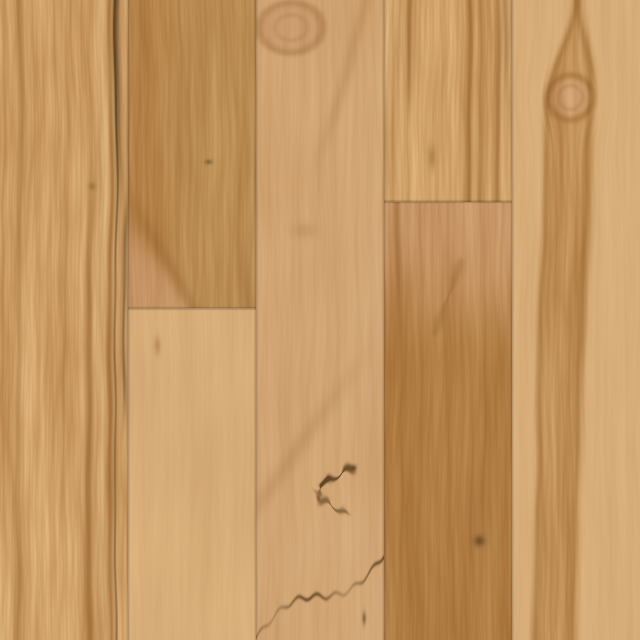
Write a WebGL 1 fragment shader that draws this texture.

```glsl
precision highp float;
// Butcher-block maple floor: five vertical plank columns with staggered end joints, grain, knots and cracks.
uniform vec2 u_resolution;

const vec3 PALE = vec3(0.835, 0.670, 0.465);
const vec3 TAN = vec3(0.785, 0.600, 0.380);
const vec3 BROWN = vec3(0.675, 0.475, 0.250);
const vec3 ROSE = vec3(0.785, 0.590, 0.410);
const vec3 BARK = vec3(0.340, 0.235, 0.110);

vec2 hash2(vec2 c) {
  return fract(sin(vec2(dot(c, vec2(127.1, 311.7)), dot(c, vec2(269.5, 183.3)))) * 4375.85);
}

// Distance to the nearest scattered cell point
float cells(vec2 q) {
  vec2 base = floor(q);
  float nearest = 2.0;
  for (int j = -1; j <= 1; j++)
    for (int i = -1; i <= 1; i++) {
      vec2 c = base + vec2(float(i), float(j));
      nearest = min(nearest, length(c + hash2(c) - q));
    }
  return nearest;
}

// Smooth wandering value from layered sines
float sway(vec2 q) {
  return 0.5 * sin(q.y * 7.0 + 2.0 * sin(q.x * 5.0 + q.y * 3.0))
       + 0.3 * sin(q.y * 17.0 + q.x * 11.0) + 0.2 * sin(q.y * 37.0 - q.x * 23.0);
}

float bump(float d, float w) { return exp(-d * d / (w * w)); }

float spot(vec2 d, vec2 size) { return exp(-dot(d / size, d / size)); }

float stroke(vec2 p, vec2 a, vec2 b, float w) {
  vec2 ab = b - a;
  float t = clamp(dot(p - a, ab) / dot(ab, ab), 0.0, 1.0);
  return bump(length(p - a - ab * t), w * (0.6 + 0.4 * sin(t * 9.0)));
}

void main() {
  vec2 p = gl_FragCoord.xy / u_resolution;
  float px = 1.0 / u_resolution.y;
  float column = min(floor(p.x * 5.0), 4.0);
  float joint = column == 1.0 ? 0.518 : column == 3.0 ? 0.685 : -1.0;
  bool upper = p.y > joint;
  float seed = column * 3.7 + (upper ? 1.9 : 0.0);
  float wob = sway(p + seed);
  float x = p.x + 0.003 * wob;
  vec2 knot = p - vec2(0.891, 0.848);

  // Stretched cellular grain, bent around the large knot
  vec2 g = vec2(x - 0.6 * knot.x * spot(knot, vec2(0.05)), p.y) + seed;
  float fine = cells(g * vec2(210.0, 9.0)) - 0.5;
  float medium = cells(g * vec2(75.0, 2.6)) - 0.5;
  float broad = cells(g * vec2(19.0, 1.8)) - 0.5;

  vec3 wood;
  float grain;
  float dark = 0.0;   // brown mineral streaks
  float flaw = 0.0;   // black checks and pin knots

  if (column == 0.0) {
    wood = mix(TAN, PALE, 0.5 * bump(x - 0.161, 0.008));
    grain = 0.9;
    dark = 0.6 * bump(x - 0.140, 0.006) * smoothstep(0.85, 0.5, p.y)
         + 0.6 * bump(x - 0.173, 0.004) + 0.35 * bump(x - 0.03, 0.005);
    flaw = 0.65 * bump(x - 0.184, 0.006) * smoothstep(0.55, 0.95, p.y)
         + 0.5 * bump(x - 0.181, 0.002)
         + 0.5 * bump(x - 0.195, 0.003) * smoothstep(0.3, 0.42, p.y) * smoothstep(0.72, 0.62, p.y)
         + 0.3 * spot(p - vec2(0.144, 0.709), vec2(0.006));
  } else if (column == 1.0 && upper) {
    float slope = x - 0.30 + (p.y - 0.518) * 0.55;
    float sap = smoothstep(0.01, -0.035, slope) * smoothstep(0.68, 0.58, p.y);
    wood = mix(BROWN, vec3(0.715, 0.535, 0.315), smoothstep(0.23, 0.30, x));
    wood = mix(wood, ROSE, 0.85 * sap);
    grain = 0.6;
    dark = 0.35 * bump(slope, 0.012) * smoothstep(0.75, 0.6, p.y)
         + 0.4 * bump(x - 0.388 + (p.y - 0.518) * 0.1, 0.010) * smoothstep(0.65, 0.54, p.y);
    flaw = 0.5 * spot(p - vec2(0.326, 0.747), vec2(0.006, 0.004));
  } else if (column == 1.0) {
    wood = PALE + 0.012 * wob * vec3(1.0, 1.0, 0.8);
    grain = 0.22;
    dark = 0.4 * spot(p - vec2(0.246, 0.460), vec2(0.005, 0.014));
  } else if (column == 2.0) {
    wood = mix(PALE, TAN, 0.5 + 0.2 * wob) + vec3(0.0, 0.0, 0.02);
    grain = 0.3;
    // Faint swirl, slanted figure and dark checks
    vec2 swirl = p - vec2(0.455, 0.957);
    float ring = length(swirl * vec2(1.0, 1.25)) + 0.006 * wob;
    wood = mix(wood, ROSE * 0.97, 0.65 * smoothstep(0.062, 0.045, ring));
    dark = 0.3 * bump(ring - 0.05, 0.008) + 0.15 * bump(ring - 0.025, 0.005)
         + 0.2 * bump(x - 0.50 - 0.3 * (p.y - 0.75), 0.010) * smoothstep(0.7, 0.85, p.y)
         + 0.2 * bump(x - 0.43 - 0.7 * (p.y - 0.25), 0.016) * smoothstep(0.5, 0.3, p.y) * smoothstep(0.1, 0.25, p.y)
         + 0.2 * spot(p - vec2(0.475, 0.64), vec2(0.02, 0.012));
    vec2 q = p + 0.003 * vec2(sin(p.y * 190.0), sin(p.x * 230.0));
    flaw = 0.85 * stroke(q, vec2(0.505, 0.245), vec2(0.555, 0.272), 0.006)
         + 0.6 * stroke(q, vec2(0.494, 0.226), vec2(0.510, 0.250), 0.005)
         + 0.6 * stroke(q, vec2(0.496, 0.222), vec2(0.541, 0.198), 0.005)
         + 0.6 * spot(p - vec2(0.569, 0.034), vec2(0.003, 0.010));
    float t = (p.x - 0.4) * 5.0;
    float crack = p.y - 0.003 - 0.13 * t - 0.02 * sin(t * 6.28) - 0.004 * sin(t * 43.0);
    flaw += (0.5 + 0.25 * sin(t * 11.0 - 3.0)) * bump(crack, 0.0035);
  } else if (column == 3.0 && upper) {
    wood = mix(TAN, PALE, 0.35 * bump(x - 0.61, 0.02));
    grain = 0.85;
    dark = 0.55 * bump(x - 0.639, 0.004) * smoothstep(0.78, 0.92, p.y)
         + 0.6 * bump(x - 0.735, 0.004) + 0.45 * bump(x - 0.752, 0.004)
         + 0.5 * bump(x - 0.779, 0.005) + 0.5 * spot(p - vec2(0.675, 0.755), vec2(0.006, 0.02));
    flaw = 0.25 * bump(x - 0.792, 0.004) * smoothstep(0.75, 1.0, p.y);
  } else if (column == 3.0) {
    wood = mix(BROWN, ROSE, 0.85 * smoothstep(0.38, 0.67, p.y + 0.03 * wob));
    grain = 0.55;
    dark = 0.55 * bump(x - 0.621, 0.006) * smoothstep(0.35, 0.6, p.y)
         + 0.35 * stroke(p, vec2(0.68, 0.48), vec2(0.72, 0.59), 0.009)
         + 0.25 * spot(p - vec2(0.745, 0.20), vec2(0.025, 0.07));
    flaw = 0.7 * spot(p - vec2(0.749, 0.155), vec2(0.008));
  } else {
    // Pale sapwood around a tapering brown heart
    float left = 0.829 + 0.02 * p.y + 0.04 * smoothstep(0.83, 1.0, p.y);
    float right = 0.903 + 0.034 * p.y - 0.025 * smoothstep(0.88, 1.0, p.y);
    float heart = smoothstep(-0.005, 0.009, x - left) * smoothstep(-0.005, 0.011, right - x);
    wood = mix(PALE, mix(BROWN, TAN, 0.45), 0.9 * heart);
    grain = mix(0.25, 0.75, heart);
    float r = length(knot) + 0.003 * wob;
    wood = mix(wood, ROSE, 0.8 * smoothstep(0.035, 0.02, r));
    dark = 0.4 * bump(r - 0.034, 0.006) + 0.2 * bump(r - 0.018, 0.004)
         + 0.35 * heart * (bump(x - left - 0.008, 0.006) + bump(x - right + 0.012, 0.006));
  }

  // Grain, streaks and flaws
  wood -= grain * (0.09 * fine + 0.13 * medium + 0.11 * broad) * vec3(0.85, 1.0, 1.0);
  wood = mix(wood, vec3(0.575, 0.375, 0.175), min(dark, 1.0));
  wood = mix(wood, BARK, min(flaw, 0.9));

  // Thin seams between columns and at end joints
  float side = abs(p.x - 0.2 * clamp(floor(p.x * 5.0 + 0.5), 1.0, 4.0));
  wood *= 1.0 - 0.17 * smoothstep(0.0025 + px, 0.0, side);
  wood *= 1.0 - 0.2 * smoothstep(0.0025 + px, 0.0, abs(p.y - joint));
  gl_FragColor = vec4(wood, 1.0);
}
```
